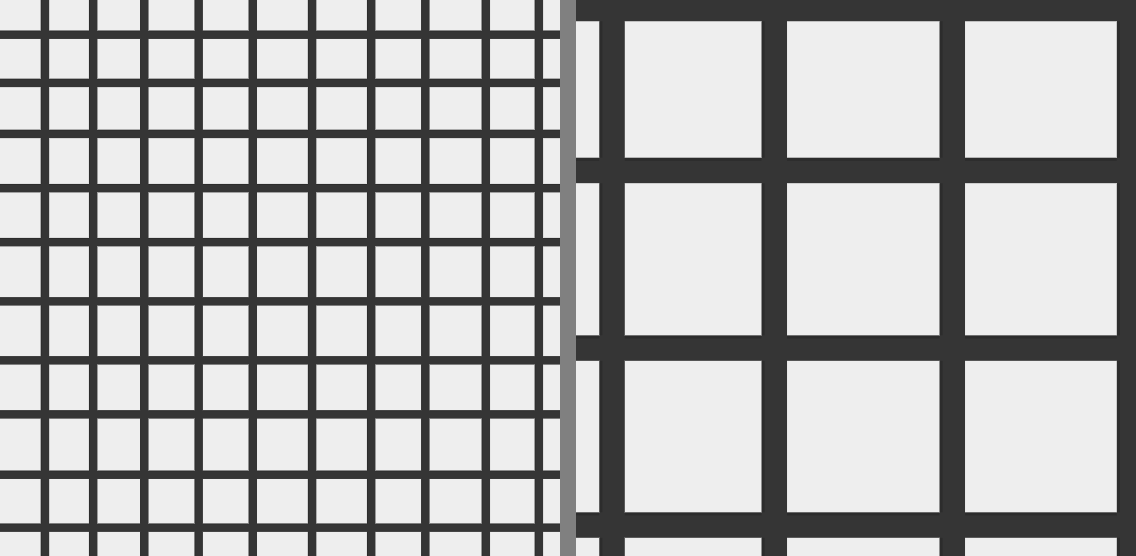
Left: the whole. Right: its middle third, enlarged.
Give the GLSL for this pattern, as a WebGL 1 fragment shader.

```glsl
precision highp float;

uniform vec2 u_resolution;

// Lengths are fractions of the canvas width
const int LINE_COUNT = 10;
const float SPAN = 9.0;                        // gaps between first and last line
const float PITCH = 0.098;                     // mean line spacing
const vec2 FIRST_LINE = vec2(0.0802, 0.0621);  // from the left and from the top
const float HALF_WIDTH = 0.0076;
const float RIM_WIDTH = 0.0019;
const float HEIGHT = 0.9948;
const vec3 PAPER = vec3(0.935);
const vec3 INK = vec3(0.208);
const vec3 RIM = vec3(0.172);

// Harmonics that make the spacing uneven
const vec3 SLOW_WAVES = vec3(1.0, 2.0, 4.0);
const vec3 SLOW_AMOUNTS = vec3(-0.01641, -0.00806, -0.00036);
const vec3 FAST_WAVES = vec3(6.0, 7.0, 8.0);
const vec3 FAST_AMOUNTS = vec3(-0.00215, 0.0021, -0.00042);

// Distance from the first line to the line of this index
float lineOffset(float index) {
  float phase = 3.14159265 * index / SPAN;
  return PITCH * index
       + dot(SLOW_AMOUNTS, sin(SLOW_WAVES * phase))
       + dot(FAST_AMOUNTS, sin(FAST_WAVES * phase));
}

// Smoothed coverage of a band on each axis
vec2 band(vec2 offset, float halfWidth, vec2 pixel) {
  return clamp(0.5 + (halfWidth - abs(offset)) / pixel, 0.0, 1.0);
}

void main() {
  vec2 uv = gl_FragCoord.xy / u_resolution;
  vec2 scale = vec2(1.0, HEIGHT);
  vec2 p = vec2(uv.x, 1.0 - uv.y) * scale;
  vec2 pixel = scale / u_resolution;

  // Both axes share one sequence of gaps
  vec2 lines = vec2(0.0);
  vec2 rims = vec2(0.0);
  for (int i = 0; i < LINE_COUNT; i++) {
    vec2 offset = p - FIRST_LINE - lineOffset(float(i));
    lines = max(lines, band(offset, HALF_WIDTH, pixel));
    vec2 rimOffset = offset + HALF_WIDTH - 0.5 * RIM_WIDTH;
    rims = max(rims, band(rimOffset, 0.5 * RIM_WIDTH, pixel));
  }

  // Darker leading edges vanish where lines cross
  vec2 openRims = rims * (1.0 - lines.yx);
  vec3 ink = mix(INK, RIM, max(openRims.x, openRims.y));
  vec3 color = mix(PAPER, ink, max(lines.x, lines.y));
  gl_FragColor = vec4(color, 1.0);
}
```
